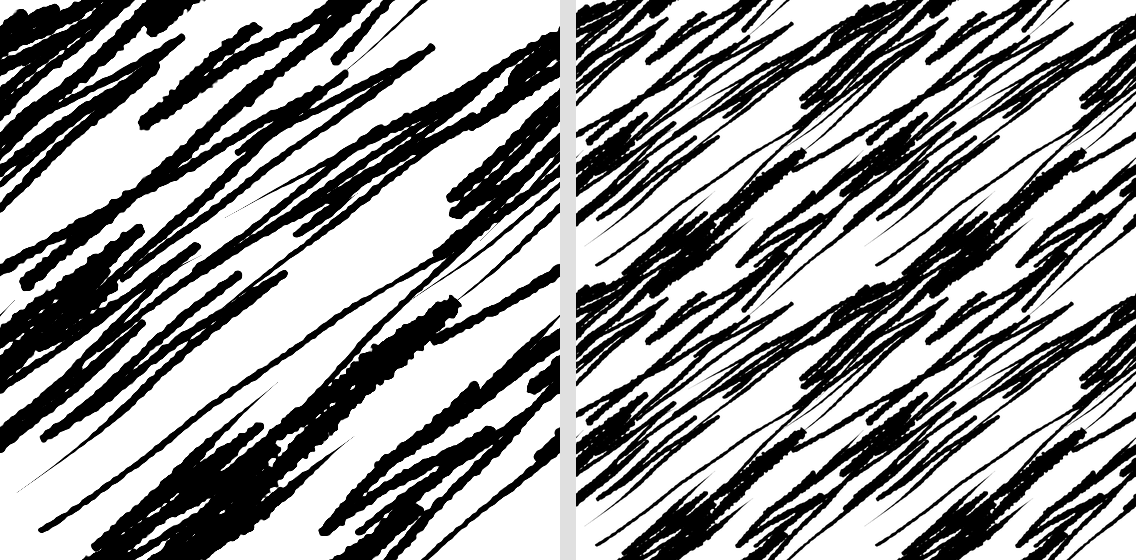
Left, the tile; right, the same tile 2 across and 2 down.
A three.js fragment shader for this pattern:

```glsl
// Seamless scribble of rough black marker strokes, zigzagging diagonally on white.
varying vec2 vUv;

const vec3 PAPER = vec3(1.0);
const vec3 INK = vec3(0.0);
const int LANES = 5;               // parallel lanes between two turns of the diagonal
const int STROKES_PER_LANE = 4;
const int SEGMENTS = 3;            // straight runs in one zigzag stroke
const vec2 DIAGONAL = vec2(4.0, 3.0); // whole-number slope, so lanes close on the tile
const float LANE_JITTER = 0.6;
const float ALONG_JITTER = 0.55;
const float ANGLE_SPREAD = 0.07;   // radians, per stroke
const float HAIRPIN_MIN = 0.03;    // radians, half opening of a turn
const float HAIRPIN_MAX = 0.12;
const float THIN = 0.0052;         // half widths
const float THICK = 0.0102;
const float HEAVY = 0.008;         // extra for the rare heavy strokes
const float TAPER_CHANCE = 0.5;
const float TAPER_SPAN = 0.55;
const float ROUGHNESS = 0.45;
const float PRESSURE = 0.5;
const float WOBBLE = 0.018;
const float EDGE = 0.0009;

float rand(vec2 p) {
  vec3 q = fract(vec3(p.xyx) * vec3(0.1031, 0.1030, 0.0973));
  q += dot(q, q.yzx + 33.33);
  return fract((q.x + q.y) * q.z);
}

float cornerSlope(vec2 cell, vec2 offset, float period) {
  float a = 6.28318 * rand(mod(cell, period) + period);
  return dot(vec2(cos(a), sin(a)), offset);
}

// Gradient noise that wraps after a whole number of cells.
float wrapNoise(vec2 p, float period) {
  vec2 i = floor(p);
  vec2 f = p - i;
  vec2 u = f * f * f * (f * (f * 6.0 - 15.0) + 10.0);
  vec2 e = vec2(1.0, 0.0);
  float low = mix(cornerSlope(i, f, period), cornerSlope(i + e.xy, f - e.xy, period), u.x);
  float high = mix(cornerSlope(i + e.yx, f - e.yx, period), cornerSlope(i + e.xx, f - e.xx, period), u.x);
  return mix(low, high, u.y);
}

// Distance to a run on the torus (x) and the position along it (y).
// Runs are shorter than the tile, so the copy nearest the midpoint is enough.
vec2 runDistance(vec2 p, vec2 start, vec2 run) {
  vec2 q = fract(p - start - 0.5 * run + 0.5) - 0.5 + 0.5 * run;
  float t = clamp(dot(q, run) / dot(run, run), 0.0, 1.0);
  return vec2(length(q - run * t), t);
}

float strokeDistance(vec2 p, float lane, float slot, float swell) {
  vec2 id = vec2(lane * 17.0 + 3.0, slot * 29.0 + 5.0);
  float lanes = float(LANES);

  // Start point: spread along the lane, staggered from lane to lane
  float along = (slot + lane * 0.382 + ALONG_JITTER * rand(id)) / float(STROKES_PER_LANE);
  float across = (lane + LANE_JITTER * (rand(id + 1.0) - 0.5)) / lanes;
  vec2 pen = DIAGONAL * along + vec2(0.0, across / DIAGONAL.x);

  float angle = atan(DIAGONAL.y, DIAGONAL.x) + ANGLE_SPREAD * (2.0 * rand(id + 2.0) - 1.0);
  float opening = mix(HAIRPIN_MIN, HAIRPIN_MAX, rand(id + 3.0));
  opening *= rand(id + 4.0) < 0.5 ? -1.0 : 1.0;
  float weight = rand(id + 5.0);
  float halfWidth = mix(THIN, THICK, weight) + HEAVY * pow(weight, 8.0);
  bool taperStart = rand(id + 6.0) < TAPER_CHANCE;
  bool taperEnd = rand(id + 7.0) < TAPER_CHANCE;

  float nearest = 1.0;
  float heading = 1.0;
  for (int k = 0; k < SEGMENTS; k++) {
    float step01 = float(k);
    float size = mix(0.58 - 0.26 * step01, 0.95 - 0.22 * step01, rand(id + 8.0 + step01));
    float a = angle + heading * opening;
    vec2 run = heading * size * vec2(cos(a), sin(a));
    vec2 hit = runDistance(p, pen, run);

    // Free ends may thin out to a needle
    float w = halfWidth * swell;
    if (k == 0 && taperStart) w *= smoothstep(0.0, TAPER_SPAN, hit.y);
    if (k == SEGMENTS - 1 && taperEnd) w *= smoothstep(0.0, TAPER_SPAN, 1.0 - hit.y);
    nearest = min(nearest, hit.x - w);

    pen += run;
    heading = -heading;
  }
  return nearest;
}

void main() {
  // Hand wobble, pen pressure and ragged edge
  vec2 bend = vec2(wrapNoise(vUv * 3.0, 3.0), wrapNoise(vUv * 4.0, 4.0));
  vec2 p = vUv + WOBBLE * bend;
  float ragged = wrapNoise(vUv * 88.0, 88.0) + 0.7 * wrapNoise(vUv * 47.0, 47.0);
  float swell = 1.0 + ROUGHNESS * ragged + PRESSURE * wrapNoise(vUv * 7.0, 7.0);

  float d = 1.0;
  for (int lane = 0; lane < LANES; lane++) {
    for (int slot = 0; slot < STROKES_PER_LANE; slot++) {
      d = min(d, strokeDistance(p, float(lane), float(slot), swell));
    }
  }
  gl_FragColor = vec4(mix(INK, PAPER, smoothstep(-EDGE, EDGE, d)), 1.0);
}
```
